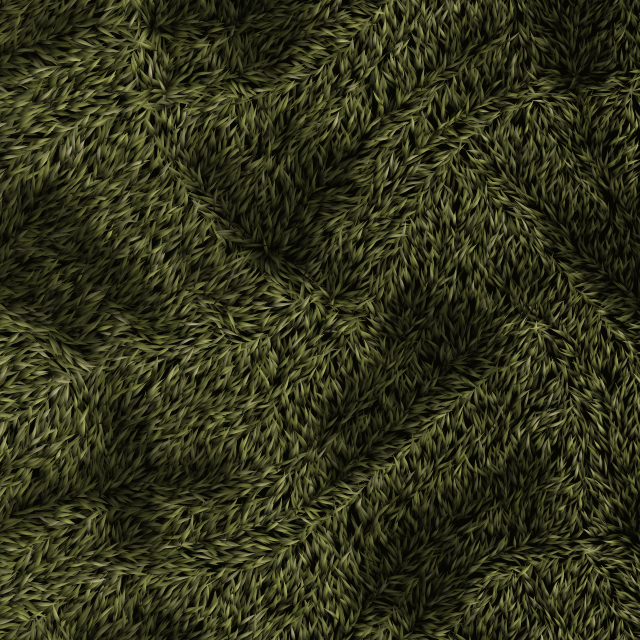
Write a WebGL 2 fragment shader that draws this texture.

```glsl
#version 300 es
precision highp float;
// Shaggy olive grass seen from above: ten layers of scattered, tapered blades,
// painted from the dark floor upwards. A field of layered sines gives the tufts,
// whose slope combs the blades and whose hollows fall into shade.

uniform vec2 u_resolution;
out vec4 fragColor;

const int LAYERS = 10;
const float CELLS = 40.0;

vec4 hash4(vec3 v) {
    vec4 q = fract(v.xyzx * vec4(0.1031, 0.1030, 0.0973, 0.1099));
    q += dot(q, q.wzxy + 33.33);
    return fract((q.xxyz + q.yzzw) * q.zywx);
}

// Height of the tufts, from warped sines of rising frequency
float tuftHeight(vec2 p) {
    p += 0.07 * sin(p.yx * 9.0 + vec2(1.0, 4.0));
    return sin(13.0 * p.x + 5.0 * p.y + 1.0)
         + sin(17.0 * p.y - 8.0 * p.x + 2.5)
         + 0.6 * sin(31.0 * p.x + 23.0 * p.y)
         + 0.4 * sin(43.0 * p.y - 29.0 * p.x + 0.7);
}

// Blades lean to the right on the left side and stand upright on the right
vec2 bladeDirection(vec2 p, float height, float jitter) {
    const float e = 0.003;
    vec2 slope = vec2(tuftHeight(p + vec2(e, 0.0)),
                      tuftHeight(p + vec2(0.0, e))) - height;
    vec2 lean = mix(vec2(0.95, 0.55), vec2(-0.1, 0.9), p.x);
    vec2 dir = normalize(lean + 0.022 * slope / e + 0.001);
    float turn = (jitter - 0.5) * 1.1;
    return mat2(cos(turn), sin(turn), -sin(turn), cos(turn)) * dir;
}

// Returns the colour of one blade and its coverage in alpha
vec4 blade(vec2 p, vec2 center, vec4 rnd, float depth, float blur) {
    float size = mix(1.0, 0.7, clamp(center.x, 0.0, 1.0));
    float halfLength = size * mix(0.014, 0.024, rnd.z);
    vec2 d = p - center;
    if (dot(d, d) > 1.3 * halfLength * halfLength) return vec4(0.0);

    float height = tuftHeight(center);
    vec2 dir = bladeDirection(center, height, rnd.w);
    float along = dot(d, dir) / halfLength;
    float across = dot(d, vec2(-dir.y, dir.x));
    across += (rnd.x - 0.5) * 0.3 * halfLength * (along * along - 0.3);

    // Thin tip, fuller root
    float width = size * mix(0.0022, 0.0032, rnd.y);
    float taper = (1.0 - along * along) * (1.0 - 0.25 * along);
    float coverage = smoothstep(blur, -blur, abs(across) - width * taper);

    // Dark at the root, in the hollows and on the lower layers
    float light = mix(0.3, 1.05, depth) * smoothstep(-1.2, 0.2, along);
    light *= mix(0.7, 1.15, fract(rnd.z * 7.0 + rnd.x));
    light *= mix(0.5, 1.1, smoothstep(-1.8, 0.6, height));
    light *= 1.0 - 0.25 * clamp(across / width, -1.0, 1.0);

    float dryness = fract(rnd.w * 11.0 + rnd.y);
    vec3 tint = mix(vec3(0.43, 0.455, 0.18), vec3(0.48, 0.47, 0.33),
                    dryness * dryness * 0.7 + 0.3 * light * light);
    return vec4(tint * light, coverage);
}

void main() {
    vec2 p = gl_FragCoord.xy / u_resolution;
    float blur = max(0.0009, 0.7 / u_resolution.y);
    vec3 color = vec3(0.025, 0.025, 0.006);

    for (int layer = 0; layer < LAYERS; layer++) {
        float depth = float(layer) / float(LAYERS - 1);
        vec2 shift = fract(float(layer) * vec2(0.37, 0.61));
        vec2 cell = floor(p * CELLS + shift);

        for (int y = -1; y <= 1; y++) {
            for (int x = -1; x <= 1; x++) {
                vec2 id = cell + vec2(x, y);
                vec4 rnd = hash4(vec3(id + 7.0, float(layer) * 13.0 + 3.0));
                vec2 center = (id + rnd.xy - shift) / CELLS;
                vec4 b = blade(p, center, rnd, depth, blur);
                color = mix(color, b.rgb, b.a);
            }
        }
    }
    fragColor = vec4(color, 1.0);
}
```
